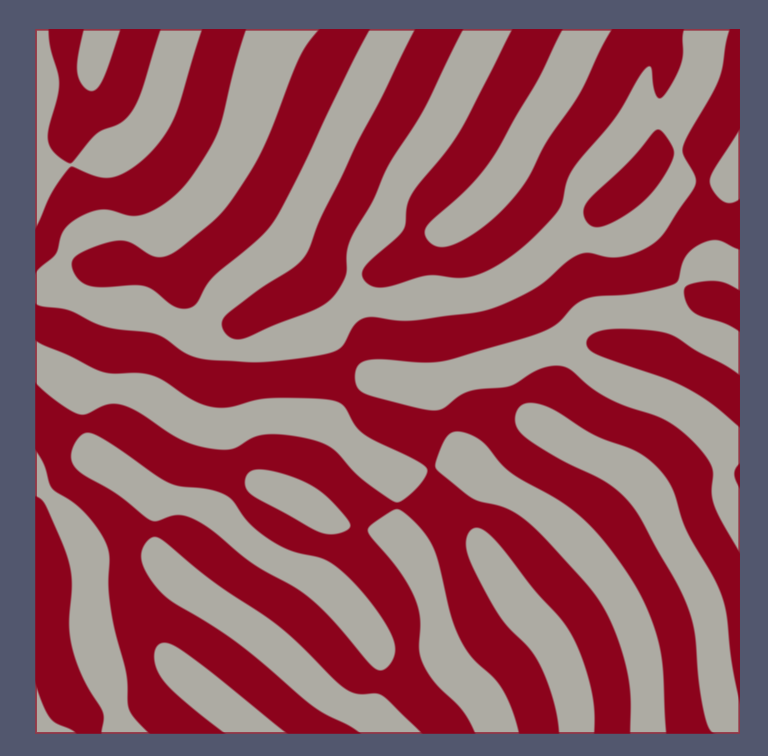
Give the GLSL for this pattern, as a WebGL 1 fragment shader.

```glsl
precision highp float;
// A labyrinth of even red and grey bands in a square panel on a slate ground.
// Overlapping windowed waves with random phases follow a smooth direction
// field; the sign of their sum gives bands that bend, fork and end rounded.

uniform vec2 u_resolution;

const vec3 SLATE = vec3(0.32, 0.34, 0.43);
const vec3 GREY  = vec3(0.68, 0.67, 0.64);
const vec3 RED   = vec3(0.55, 0.01, 0.11);

const vec2  PANEL_CENTRE = vec2(0.5047, 0.4955); // fraction of the canvas
const float PANEL_HALF   = 0.466;                // in canvas heights
const float RIM_WIDTH    = 0.002;
const float RIM_OPACITY  = 0.7;

const float PERIOD      = 0.106;  // one red band plus one grey band
const float CELL        = 0.095;  // spacing of the wave centres
const int   REACH       = 3;      // window radius in cells
const float RED_BIAS    = 0.05;
const float ANGLE_LOW   = -1.05;  // band direction at the bottom
const float ANGLE_HIGH  = 1.30;   // band direction at the top
const float WANDER      = 1.1;    // random turning of the bands
const float WANDER_FREQ = 3.0;
const float SEED        = 37.0;
const float EDGE_PIXELS = 1.3;
const float TAU         = 6.28318;

vec3 hash3(vec2 p) {
  vec3 q = fract(p.xyx * vec3(0.1031, 0.1030, 0.0973));
  q += dot(q, q.yxz + 33.33);
  return fract((q.xxy + q.yzz) * q.zyx);
}

float valueNoise(vec2 p) {
  vec2 i = floor(p), f = fract(p);
  f = f * f * (3.0 - 2.0 * f);
  float low  = mix(hash3(i).x, hash3(i + vec2(1.0, 0.0)).x, f.x);
  float high = mix(hash3(i + vec2(0.0, 1.0)).x, hash3(i + 1.0).x, f.x);
  return mix(low, high, f.y);
}

// Direction along the bands: slanted below, level midway, steep at the top.
float bandAngle(vec2 p) {
  float sweep = mix(ANGLE_LOW, ANGLE_HIGH, smoothstep(0.25, 0.9, p.y));
  return sweep + WANDER * (valueNoise(p * WANDER_FREQ + SEED) - 0.5);
}

// Sum of the waves (x) and its gradient (yz).
vec3 labyrinth(vec2 p) {
  float radius2 = pow(float(REACH) * CELL, 2.0);
  vec2 home = floor(p / CELL);
  vec3 sum = vec3(0.0);
  for (int j = -REACH; j <= REACH; j++) {
    for (int i = -REACH; i <= REACH; i++) {
      vec2 cell = home + vec2(float(i), float(j));
      vec3 rnd = hash3(cell + SEED);
      vec2 centre = (cell + rnd.xy) * CELL;
      vec2 d = p - centre;
      float fall = max(0.0, 1.0 - dot(d, d) / radius2);
      if (fall > 0.0) {
        float angle = bandAngle(centre);
        vec2 wave = vec2(-sin(angle), cos(angle)) * TAU / PERIOD;
        float phase = dot(wave, d) + TAU * rnd.z;
        float window = fall * fall * fall;
        vec2 windowSlope = -6.0 * fall * fall * d / radius2;
        sum.x += window * cos(phase);
        sum.yz += windowSlope * cos(phase) - window * sin(phase) * wave;
      }
    }
  }
  return sum;
}

void main() {
  vec2 p = gl_FragCoord.xy / u_resolution.y;
  float soft = EDGE_PIXELS / u_resolution.y;

  // Bands, with the field turned into a distance for an even smooth edge.
  vec3 field = labyrinth(p);
  float bandDist = (field.x + RED_BIAS) / max(length(field.yz), 1.0);
  vec3 colour = mix(GREY, RED, smoothstep(-soft, soft, bandDist));

  // Square panel with a thin red rim.
  vec2 centre = PANEL_CENTRE * u_resolution / u_resolution.y;
  vec2 offset = abs(p - centre) - PANEL_HALF;
  float panelDist = max(offset.x, offset.y);
  float pixel = 0.5 / u_resolution.y;
  float rim = smoothstep(-pixel, pixel, panelDist + RIM_WIDTH);
  colour = mix(colour, RED, rim * RIM_OPACITY);
  colour = mix(colour, SLATE, smoothstep(-pixel, pixel, panelDist));

  gl_FragColor = vec4(colour, 1.0);
}
```
